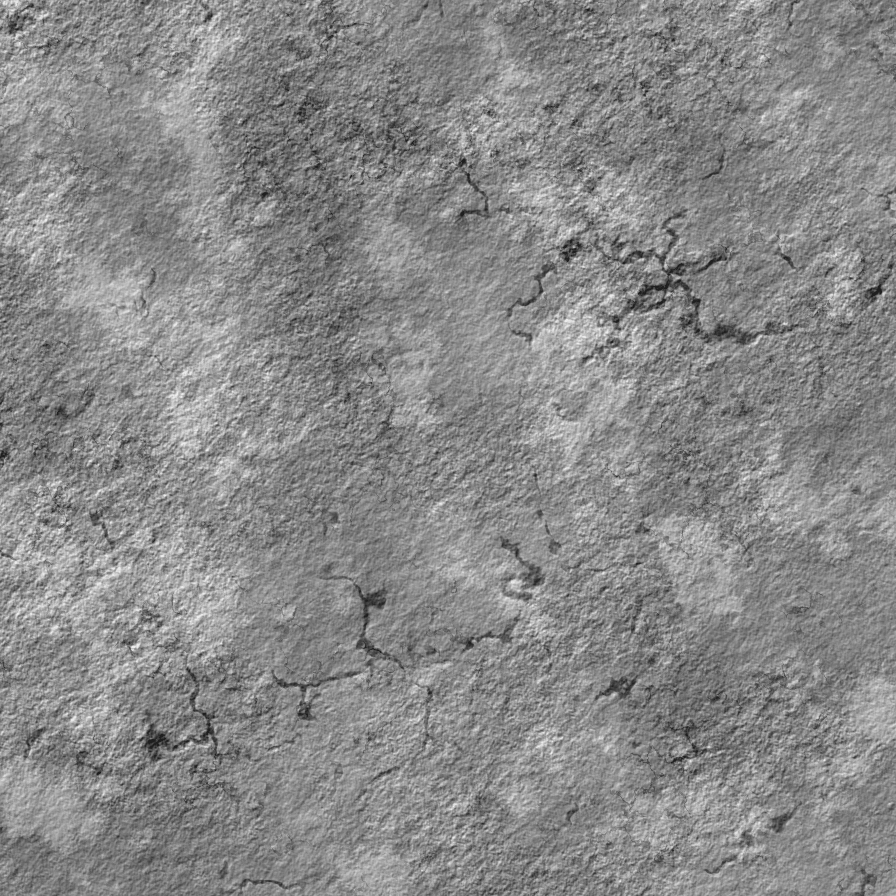
Give the GLSL for this texture, as a WebGL 1 fragment shader.

```glsl
precision highp float;
// Weathered grey rock face: crumbly fine grain, pale crusts, pits and short broken cracks.

uniform vec2 u_resolution;

#define BASE_TONE 0.524
#define MOTTLE 0.30
#define RELIEF 1.15
#define GRAIN_SCALE 36.0
#define CRUMB_SCALE 100.0
#define CRUMB_DEPTH 0.15
#define CRUST_GAIN 0.13
#define PIT_DEPTH 0.17
#define CRACK_SCALE 8.0
#define CRACK_DEPTH 0.26
#define FLAKE_SCALE 25.0
#define FLAKE_DEPTH 0.17

const vec2 LIGHT_DIR = vec2(-0.6, 0.8);
const float LIGHT_STEP = 0.0024;
const mat2 OCTAVE_TURN = mat2(0.8, 0.6, -0.6, 0.8);

vec2 hash2(vec2 p) {
    vec3 q = fract(p.xyx * vec3(0.1031, 0.1030, 0.0973));
    q += dot(q, q.yzx + 33.33);
    return fract((q.xx + q.yz) * q.zy);
}

float valueNoise(vec2 p) {
    vec2 cell = floor(p);
    vec2 f = fract(p);
    f = f * f * (3.0 - 2.0 * f);
    float low = mix(hash2(cell).x, hash2(cell + vec2(1.0, 0.0)).x, f.x);
    float high = mix(hash2(cell + vec2(0.0, 1.0)).x, hash2(cell + 1.0).x, f.x);
    return mix(low, high, f.y);
}

// Layered noise, normalised to 0..1; gain sets the weight of finer layers.
float layers(vec2 p, float gain) {
    float sum = 0.0;
    float total = 0.0;
    float weight = 1.0;
    for (int i = 0; i < 5; i++) {
        sum += weight * valueNoise(p);
        total += weight;
        weight *= gain;
        p = OCTAVE_TURN * p * 2.03 + 17.3;
    }
    return sum / total;
}

vec2 wander(vec2 p) {
    return vec2(layers(p + 5.0, 0.55), layers(p + 63.0, 0.55)) - 0.5;
}

// Cellular noise: gap between the two nearest seeds, zero on cell borders.
float cellBorder(vec2 p) {
    vec2 cell = floor(p);
    float nearest = 8.0;
    float second = 8.0;
    for (int y = -1; y <= 1; y++) {
        for (int x = -1; x <= 1; x++) {
            vec2 id = cell + vec2(float(x), float(y));
            float d = length(id + hash2(id + 71.0) - p);
            second = min(second, max(nearest, d));
            nearest = min(nearest, d);
        }
    }
    return second - nearest;
}

// Height of the grain, slightly drawn out along the rising diagonal.
float grainHeight(vec2 p) {
    vec2 along = vec2(LIGHT_DIR.y, -LIGHT_DIR.x);
    vec2 q = vec2(dot(p, along) * 0.85, dot(p, LIGHT_DIR) * 1.1);
    return layers(q * GRAIN_SCALE + 40.0, 0.78);
}

// Short jagged cracks, swelling and fading along their length.
float crack(vec2 p) {
    float damage = smoothstep(0.50, 0.68, layers(p * 10.0 + 91.0, 0.65));
    float width = 0.02 + 0.07 * damage;
    float border = cellBorder((p + 0.09 * wander(p * 18.0)) * CRACK_SCALE + 3.0);
    return damage * (1.0 - smoothstep(0.2 * width, width, border));
}

void main() {
    vec2 p = gl_FragCoord.xy / min(u_resolution.x, u_resolution.y);

    // Broad stains and areas of rougher stone
    float rough = smoothstep(0.36, 0.64, layers(p * 6.0 + 29.0, 0.6));
    float tone = BASE_TONE + MOTTLE * (layers(p * 5.0 + 11.0, 0.65) - 0.5);

    // Relief lit from the upper left
    float height = grainHeight(p);
    float slope = height - grainHeight(p + LIGHT_DIR * LIGHT_STEP);
    tone += RELIEF * slope * mix(0.75, 1.25, rough);

    // Crumbs: tiny grains parted by dark seams
    vec2 drift = wander(p * 45.0);
    float crumb = min(cellBorder(p * CRUMB_SCALE + drift * 3.0), 0.5);
    tone += CRUMB_DEPTH * (crumb - 0.27) * mix(0.6, 1.3, rough);

    // Pale crusts with crumbly outlines
    float crust = layers(p * 9.0 + 53.0, 0.72) + 0.4 * (height - 0.5);
    tone += CRUST_GAIN * smoothstep(0.54, 0.70, crust);

    // Flakes split by broken hairlines, with pits among them
    float broken = smoothstep(0.44, 0.62, layers(p * 12.0 + 77.0, 0.65));
    float flake = cellBorder(p * FLAKE_SCALE + drift * 1.5);
    float hairline = 1.0 - smoothstep(0.02, 0.13, flake);
    tone -= FLAKE_DEPTH * hairline * broken * smoothstep(0.38, 0.58, height);
    float pit = smoothstep(0.58, 0.70, layers(p * 65.0 + 23.0, 0.65));
    tone -= PIT_DEPTH * pit * broken * rough;

    // Dark cracks with a lit lower lip
    float cut = crack(p);
    float lip = crack(p + LIGHT_DIR * 0.005) * (1.0 - cut);
    tone += 0.10 * lip - CRACK_DEPTH * cut;

    gl_FragColor = vec4(vec3(clamp(tone, 0.12, 0.92)), 1.0);
}
```
